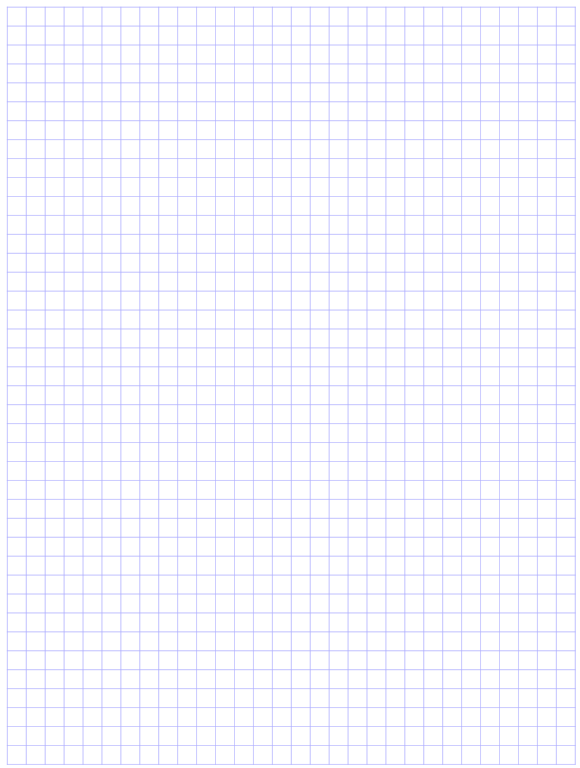
Reproduce this pattern procedurally as a WebGL 2 fragment shader.

```glsl
#version 300 es
precision highp float;
// Square-ruled graph paper: a thin pale blue grid on white with narrow margins.

uniform vec2 u_resolution;
out vec4 fragColor;

// Lengths are fractions of the canvas height.
const vec2  CELLS      = vec2(30.0, 40.0);    // squares across and down
const float PITCH      = 0.02465;             // side of one square
const vec2  MARGIN     = vec2(0.0095, 0.0093); // left and top margins
const float LINE_WIDTH = 0.00092;
const float SOFTNESS   = 1.2;                 // edge filter width in pixels

const vec3 PAPER = vec3(1.0);
const vec3 INK   = vec3(0.67, 0.67, 1.0);

// Share of a filter footprint around p that lies between lo and hi.
vec2 coverage(vec2 p, vec2 lo, vec2 hi, float footprint) {
    vec2 a = max(p - 0.5 * footprint, lo);
    vec2 b = min(p + 0.5 * footprint, hi);
    return max(b - a, 0.0) / footprint;
}

void main() {
    // Position from the top left corner of the grid, y pointing down.
    vec2 p = vec2(gl_FragCoord.x, u_resolution.y - gl_FragCoord.y) / u_resolution.y - MARGIN;
    float footprint = SOFTNESS / u_resolution.y;
    float halfLine = 0.5 * LINE_WIDTH;

    // Nearest vertical (x) and horizontal (y) ruling.
    vec2 ruling = clamp(round(p / PITCH), vec2(0.0), CELLS) * PITCH;
    vec2 line = coverage(p, ruling - halfLine, ruling + halfLine, footprint);

    // Rulings end at the outer frame of the grid.
    vec2 inside = coverage(p, vec2(-halfLine), CELLS * PITCH + halfLine, footprint);
    line *= inside.yx;

    // Union of both directions, so crossings are not inked twice.
    float ink = 1.0 - (1.0 - line.x) * (1.0 - line.y);
    fragColor = vec4(mix(PAPER, INK, ink), 1.0);
}
```
